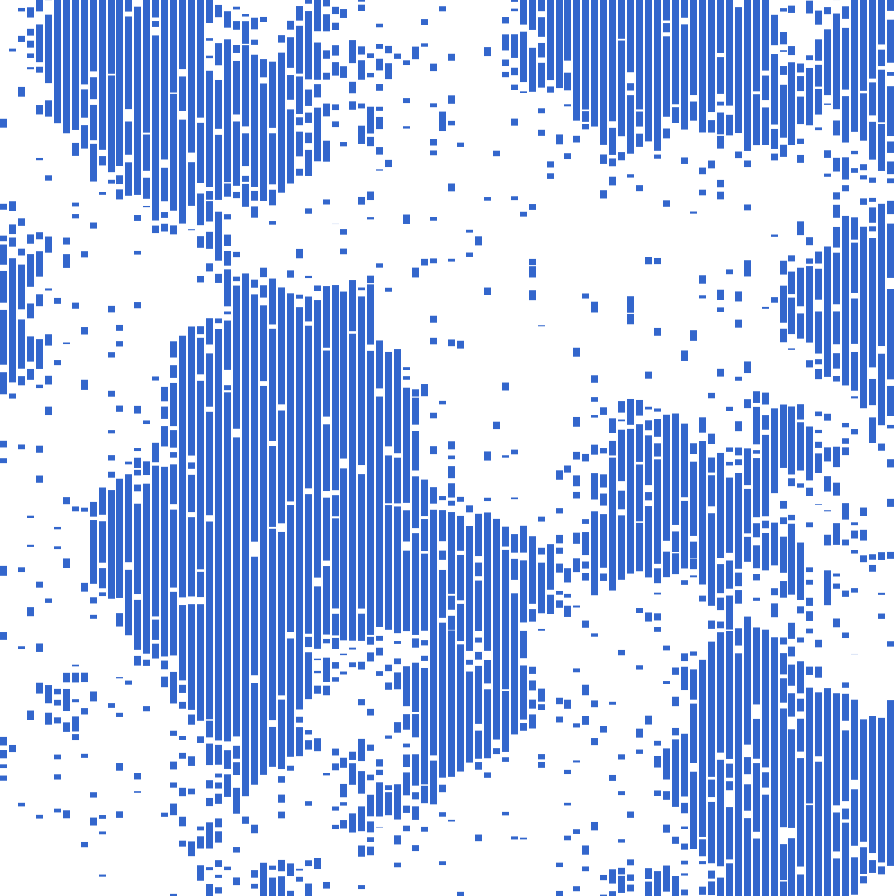
Write a Shadertoy shader that draws this pattern.

```glsl
// Blue vertical bars on white, broken into dashes of uneven length.
// A large gradient-noise field sets how likely each dash is to be inked,
// so the columns fill up in ragged patches and scatter between them.

const float TAU = 6.2831853;
const float COLUMNS = 100.0;    // bars across the canvas
const float ROWS = 150.0;       // mean number of dash cells per bar
const float BAR_WIDTH = 0.78;   // inked part of a column
const vec3 PAPER = vec3(1.0);
const vec3 INK = vec3(0.2, 0.4, 0.8);

float hash(vec2 p, float seed) {
    vec3 q = fract(vec3(p.xyx + seed) * vec3(0.1031, 0.1030, 0.0973));
    q += dot(q, q.yzx + 33.33);
    return fract((q.x + q.y) * q.z);
}

// Slope of a random unit gradient at a lattice corner
float cornerSlope(vec2 corner, vec2 offset) {
    float angle = TAU * hash(corner, 17.0);
    return dot(vec2(cos(angle), sin(angle)), offset);
}

float gradientNoise(vec2 p) {
    vec2 i = floor(p), f = fract(p);
    vec2 u = f * f * f * (f * (f * 6.0 - 15.0) + 10.0);
    float low = mix(cornerSlope(i, f),
                    cornerSlope(i + vec2(1, 0), f - vec2(1, 0)), u.x);
    float high = mix(cornerSlope(i + vec2(0, 1), f - vec2(0, 1)),
                     cornerSlope(i + vec2(1, 1), f - vec2(1, 1)), u.x);
    return mix(low, high, u.y);
}

float fbm(vec2 p) {
    float sum = 0.0, amplitude = 1.0;
    for (int octave = 0; octave < 4; octave++) {
        sum += amplitude * gradientNoise(p);
        p = p * 2.03 + 11.7;
        amplitude *= 0.5;
    }
    return sum;
}

// Positive inside the patches: leaning broad bands plus noise
float patchField(vec2 p) {
    float bandCentre = 0.42 - 0.25 * p.y;
    float bands = cos(TAU * (p.x - bandCentre) / 0.7);
    return 0.17 * bands + fbm(p * vec2(3.6, 3.2) + 5.3) + 0.01;
}

// Chance of ink, with slow tails that leave strays and gaps
float inkChance(float field, float softness) {
    return 0.5 + 0.47 * field / sqrt(field * field + softness * softness);
}

// Jittered lower end of a dash cell, in row units
float cellStart(float column, float row) {
    return row + hash(vec2(column, row), 41.0) - 0.5;
}

// Share of a pixel of height h at row position v covered by inked cells
float dashCoverage(float column, float v, float h) {
    float covered = 0.0;
    float base = floor(v);
    for (int k = -1; k <= 1; k++) {
        float row = base + float(k);
        vec2 centre = (vec2(column, row) + 0.5) / vec2(COLUMNS, ROWS);
        float chance = inkChance(patchField(centre), 0.06);
        float inked = step(hash(vec2(column, row), 73.0), chance);
        float bottom = max(cellStart(column, row), v - 0.5 * h);
        float top = min(cellStart(column, row + 1.0), v + 0.5 * h);
        covered += inked * max(top - bottom, 0.0) / h;
    }
    return clamp(covered, 0.0, 1.0);
}

// Bar profile with its sides aligned to the pixel grid
float barCoverage(float x, float column, float pitch) {
    float left = floor(column * pitch + 0.5);
    float width = max(floor(BAR_WIDTH * pitch + 0.5), 1.0);
    return clamp(width - (x - left) + 0.5, 0.0, 1.0);
}

void mainImage(out vec4 fragColor, in vec2 fragCoord) {
    vec2 uv = fragCoord / iResolution.xy;
    float column = floor(uv.x * COLUMNS);
    float bar = barCoverage(fragCoord.x, column, iResolution.x / COLUMNS);
    float dash = dashCoverage(column, uv.y * ROWS, ROWS / iResolution.y);
    fragColor = vec4(mix(PAPER, INK, bar * dash), 1.0);
}
```
